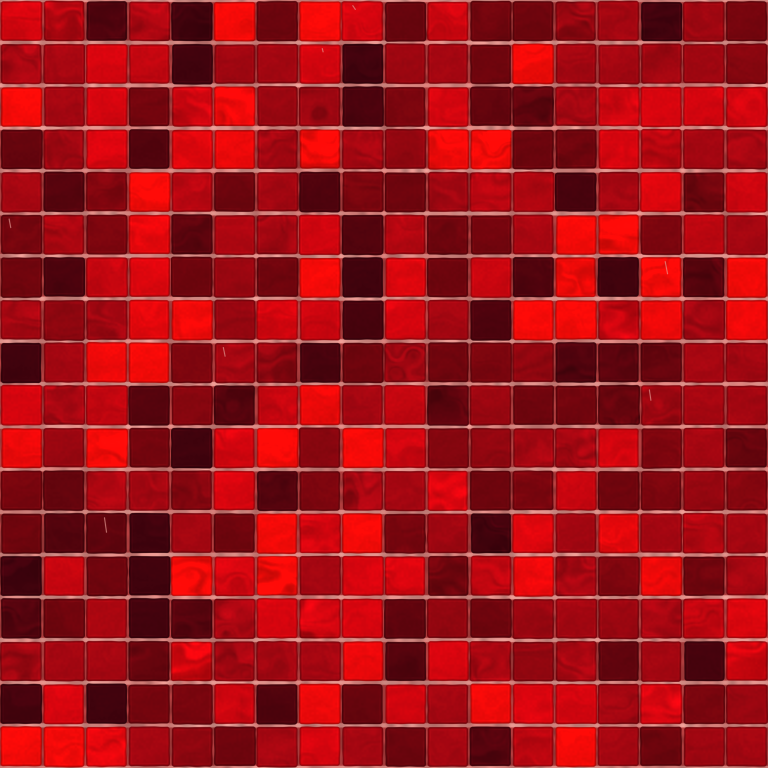
Give the GLSL for this texture, as a WebGL 1 fragment shader.

```glsl
precision highp float;

uniform vec2 u_resolution;

const float TILES = 18.0;
const vec2 TILE_HALF = vec2(0.479, 0.465);
const float CORNER_RADIUS = 0.07;

const vec3 MAROON = vec3(0.25, 0.01, 0.05);
const vec3 WINE = vec3(0.43, 0.02, 0.05);
const vec3 CRIMSON = vec3(0.64, 0.025, 0.065);
const vec3 SCARLET = vec3(0.84, 0.02, 0.055);
const vec3 VIVID = vec3(0.96, 0.04, 0.03);
const vec3 PALE_GROUT = vec3(0.89, 0.60, 0.57);
const vec3 ROSE_GROUT = vec3(0.68, 0.24, 0.24);

float hash(vec2 p) {
  vec3 q = fract(p.xyx * vec3(0.1031, 0.1030, 0.0973));
  q += dot(q, q.yzx + 33.33);
  return fract((q.x + q.y) * q.z);
}

vec2 hash2(vec2 p) {
  return vec2(hash(p), hash(p + 57.3));
}

float noise(vec2 p) {
  vec2 i = floor(p);
  vec2 f = fract(p);
  f = f * f * (3.0 - 2.0 * f);
  float low = mix(hash(i), hash(i + vec2(1.0, 0.0)), f.x);
  float high = mix(hash(i + vec2(0.0, 1.0)), hash(i + 1.0), f.x);
  return mix(low, high, f.y);
}

float roundedBox(vec2 p, vec2 halfSize, float radius) {
  vec2 q = abs(p) - halfSize + radius;
  return length(max(q, 0.0)) + min(max(q.x, q.y), 0.0) - radius;
}

float segment(vec2 p, vec2 a, vec2 b) {
  vec2 ab = b - a;
  return length(p - a - ab * clamp(dot(p - a, ab) / dot(ab, ab), 0.0, 1.0));
}

vec3 glassColor(float tone) {
  vec3 color = mix(MAROON, WINE, smoothstep(0.02, 0.18, tone));
  color = mix(color, CRIMSON, smoothstep(0.22, 0.46, tone));
  color = mix(color, SCARLET, smoothstep(0.60, 0.80, tone));
  return mix(color, VIVID, smoothstep(0.84, 0.96, tone));
}

// Cloudy streaks, bent by a second noise, centred on zero
float swirl(vec2 p, vec2 seed) {
  vec2 q = p + seed * 40.0;
  float bend = noise(q * 2.5);
  float streaks = noise(vec2(q.x * 2.0 + bend * 3.0, q.y * 6.0 + bend * 4.0));
  return 0.6 * streaks + 0.4 * bend - 0.5;
}

vec3 glassTile(vec2 p, vec2 id, float edge) {
  float strength = mix(0.12, 0.65, pow(hash(id + 21.7), 3.0));
  vec3 color = glassColor(hash(id + 4.2));
  color *= 1.0 + strength * swirl(p, hash2(id + 9.1));
  color *= 1.0 + 0.06 * p.y + 0.05 * (noise(p * 18.0 + id * 7.0) - 0.5);
  // Dark rim with a faint inner glint
  color *= mix(0.72, 1.0, smoothstep(0.0, 0.055, -edge));
  float glint = smoothstep(0.025, 0.0, abs(edge + 0.065));
  return color + vec3(0.05, 0.012, 0.012) * glint * noise(p * 4.0 + id);
}

vec3 groutColor(vec2 p, vec2 grid) {
  float bed = smoothstep(0.43, 0.47, abs(p.y));
  float wear = noise(grid * vec2(2.3, 5.0));
  vec3 color = mix(ROSE_GROUT, PALE_GROUT, bed * mix(0.65, 1.0, wear));
  return color * mix(0.82, 1.08, noise(grid * 6.0 + 13.0));
}

// Pale slivers chipped out of a few tiles
float chip(vec2 p, vec2 id, float blur) {
  vec2 start = vec2(mix(-0.42, 0.1, hash(id + 31.0)), 0.36);
  vec2 end = start + vec2(0.07, -0.35) * hash2(id + 43.0);
  float d = segment(p, start, end) - 0.012;
  return step(0.965, hash(id + 71.0)) * smoothstep(blur, -blur, d);
}

void main() {
  vec2 grid = gl_FragCoord.xy / u_resolution * TILES;
  vec2 id = floor(grid);
  vec2 cell = fract(grid) - 0.5;
  float blur = max(0.018, 0.7 * TILES / min(u_resolution.x, u_resolution.y));

  // Hand-set position, size and slightly uneven sides
  vec2 shift = (hash2(id + 3.0) - 0.5) * 0.022;
  vec2 halfSize = TILE_HALF + (hash2(id + 17.0) - 0.5) * 0.018;
  vec2 p = cell - shift;
  float edge = roundedBox(p, halfSize, CORNER_RADIUS);
  edge += (noise(grid * 5.0) - 0.5) * 0.014;

  float tileMask = smoothstep(blur, -blur, edge);
  vec3 color = mix(groutColor(cell, grid), glassTile(p, id, edge), tileMask);
  color = mix(color, PALE_GROUT, 0.75 * chip(p, id, blur));
  gl_FragColor = vec4(color, 1.0);
}
```
